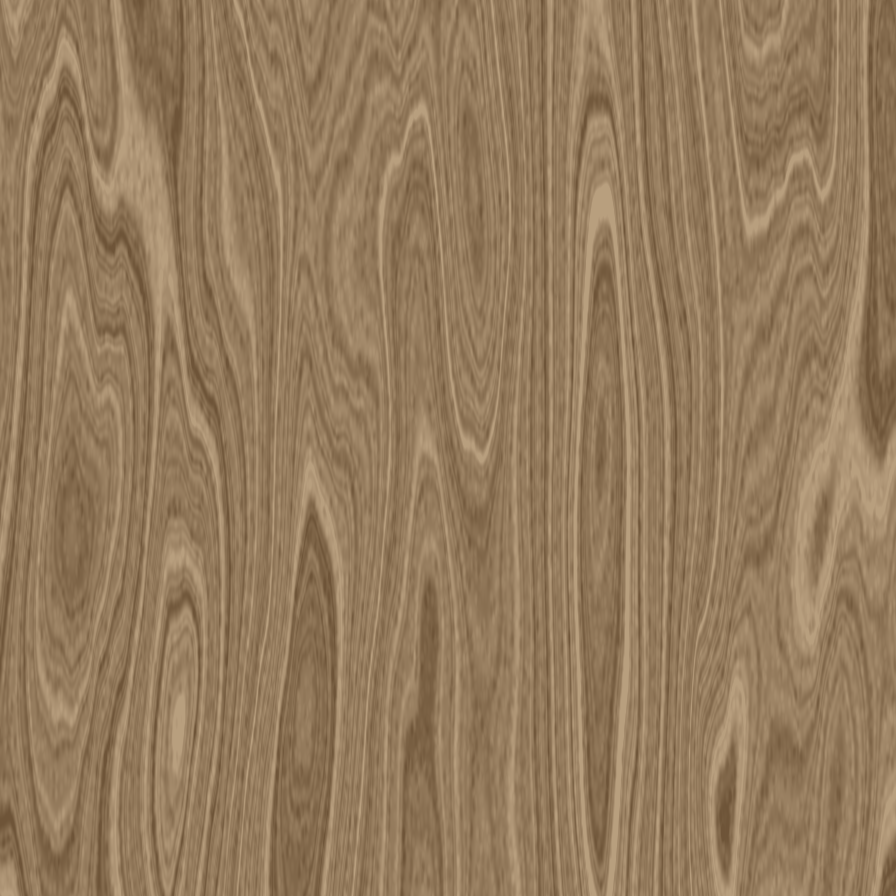
Write a Shadertoy shader that draws this texture.

```glsl
const vec3 WOOD_MID = vec3(0.577, 0.477, 0.358);
const vec3 TONE_STEP = vec3(0.054, 0.054, 0.051);

vec2 hash2(vec2 cell) {
    vec3 q = fract(cell.xyx * vec3(0.1031, 0.1030, 0.0973));
    q += dot(q, q.yzx + 33.33);
    return fract((q.xx + q.yz) * q.zy);
}

// Cellular flecks: soft spots of random strength, one per cell
float flecks(vec2 p, float radius) {
    vec2 cell = floor(p);
    float ink = 0.0;
    for (int j = -1; j <= 1; j++)
    for (int i = -1; i <= 1; i++) {
        vec2 c = cell + vec2(i, j);
        float d = length(p - c - hash2(c));
        float strength = hash2(c + 71.0).x;
        ink = max(ink, strength * smoothstep(radius, 0.1 * radius, d));
    }
    return ink;
}

// Layered sines that bend each other into long islands
float islands(vec2 p) {
    float sum = 0.0, amp = 0.5;
    for (int i = 0; i < 3; i++) {
        float k = float(i) * 2.1;
        sum += amp * sin(p.x + 0.7 * sin(p.y + k))
                   * cos(0.8 * p.y + 1.1 * sin(0.6 * p.x + k));
        p = p * 1.6 + vec2(1.7, 2.9);
        amp *= 0.42;
    }
    return sum;
}

// Jagged vertical shift; it shows only where rings cross the grain
float zigzag(vec2 uv) {
    float sway = sin(uv.y * 5.0 + uv.x * 8.0);
    return 0.024 * sin(uv.x * 71.0 + sway)
         + 0.016 * sin(uv.x * 123.0 + 1.4 * sway + 2.0)
         + 0.005 * sin(uv.x * 310.0 + uv.y * 9.0);
}

// Growth height: its contours are the rings
float growth(vec2 uv) {
    uv.y += zigzag(uv);
    uv.x += 0.006 * sin(uv.y * 6.0 + uv.x * 9.0);
    float trunk = 0.75 * sin(uv.x * 11.0 + 0.6)
                + 0.42 * sin(uv.x * 27.0 + 2.2)
                + 0.07 * sin(uv.x * 67.0 + 1.0);
    return trunk + islands(uv * vec2(15.0, 3.7) + vec2(0.8, 1.9));
}

// One uneven wave across the rings, faded when too fine to draw
float ringWave(float h, float freq, float phase, float footprint) {
    float x = h * freq + phase;
    float fade = exp(-0.09 * pow(freq * footprint, 2.0));
    return fade * sin(x + 1.4 * sin(0.37 * x + phase));
}

// Narrow crest of a wave
float crest(float wave, float sharpness) {
    return pow(0.5 + 0.5 * wave, sharpness);
}

float ringTone(float h, float footprint) {
    float tone = 0.0, amp = 0.46, freq = 6.0;
    for (int i = 0; i < 5; i++) {
        tone += amp * ringWave(h, freq, float(i) * 1.9, footprint);
        freq *= 2.2;
        amp *= 1.02;
    }
    float pale = crest(ringWave(h, 13.0, 0.7, footprint), 14.0);
    float dark = crest(ringWave(h, 19.0, 3.6, footprint), 10.0);
    return tone + 2.0 * pale - 1.6 * dark;
}

void mainImage(out vec4 fragColor, in vec2 fragCoord) {
    vec2 uv = fragCoord / iResolution.y;

    // Rings
    float h = growth(uv);
    float tone = ringTone(h, fwidth(h));

    // Pores and fine fibres along the grain
    tone -= 1.25 * flecks(uv * vec2(170.0, 34.0), 0.5);
    tone += 0.95 * flecks(uv * vec2(240.0, 60.0) + 17.0, 0.7);

    tone = clamp(tone, -2.7, 2.7);
    fragColor = vec4(WOOD_MID + tone * TONE_STEP, 1.0);
}
```
